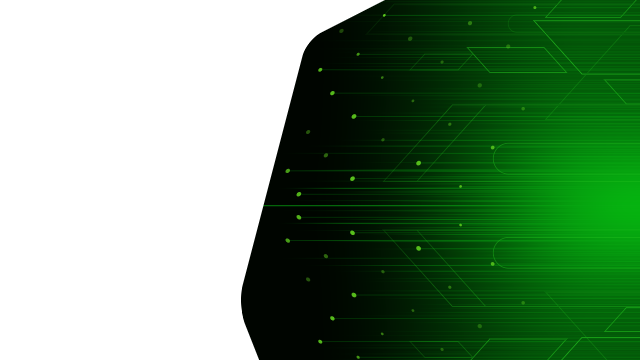
Give the GLSL for this background, as a Shadertoy shader.

```glsl
// Dark green circuit panel with mirrored streaks and a side glow, beside a blank white area.

// Lengths are in canvas heights; q is (x, distance from the mirror axis).
const float AXIS = 0.4285;
const vec2 TOP = vec2(1.0694, 1.0);
const vec2 SHOULDER = vec2(0.8519, 0.8889);
const vec2 HIP = vec2(0.6597, 0.1528);
const vec2 FOOT = vec2(0.7199, 0.0);
const float CORNER_RADIUS = 0.034;
const vec2 GLOW_SIZE = vec2(0.40, 0.22);
const float LINE_HALF = 0.001;
const float GUIDE_GAP = 0.0486;
const int DOT_COUNT = 25;
const vec3 PAPER = vec3(1.0);
const vec3 NIGHT = vec3(0.0, 0.018, 0.0);
const vec3 FOREST = vec3(0.01, 0.31, 0.03);
const vec3 GLOW = vec3(0.01, 0.37, 0.03);
const vec3 STREAK = vec3(0.03, 0.66, 0.07);
const vec3 TRACE = vec3(0.14, 0.76, 0.12);
const vec3 DOT = vec3(0.38, 0.82, 0.12);

float hash(float n) {
    return fract(sin(n * 127.1 + 3.7) * 4375.85);
}

// Antialiased coverage of a shape of half width w at distance d.
float cover(float d, float w) {
    return clamp((w - d) * iResolution.y + 0.5, 0.0, 1.0);
}

// Signed distance to the line a-b, positive on its right-hand side.
float side(vec2 p, vec2 a, vec2 b) {
    vec2 dir = normalize(b - a);
    return dot(p - a, vec2(dir.y, -dir.x));
}

// Intersection of two half planes with a rounded corner.
float roundMax(float a, float b, float r) {
    return min(max(a, b), -r) + length(max(vec2(a, b) + r, 0.0));
}

float panelDistance(vec2 p) {
    float slope = side(p, TOP, SHOULDER);
    float flank = side(p, SHOULDER, HIP);
    float base = side(p, HIP, FOOT);
    return max(roundMax(slope, flank, CORNER_RADIUS), roundMax(flank, base, CORNER_RADIUS));
}

// Outline of a parallelogram; slant is the sideways shift per unit of height.
float slantBox(vec2 q, vec2 center, vec2 halfSize, float slant) {
    q -= center;
    q.x -= slant * q.y;
    vec2 e = abs(q) - halfSize;
    e.x /= sqrt(1.0 + slant * slant);
    return cover(abs(max(e.x, e.y)), LINE_HALF);
}

// Outline of a capsule that is open to the right.
float pill(vec2 q, vec2 center, float r) {
    vec2 v = q - center;
    return cover(abs(length(vec2(min(v.x, 0.0), v.y)) - r), LINE_HALF);
}

// One random horizontal streak per row, growing brighter to the right.
float streakRows(vec2 q, float rows) {
    float row = floor(q.y * rows);
    float seed = row + rows * 3.1;
    float y = (row + 0.25 + 0.5 * hash(seed)) / rows;
    float start = mix(0.78, 1.4, hash(seed + 0.37));
    float rise = smoothstep(start, start + 0.4, q.x);
    float fade = mix(0.3, 1.0, exp(-q.y * q.y * 14.0));
    return cover(abs(q.y - y), LINE_HALF) * rise * fade * mix(0.15, 0.75, hash(seed + 0.71));
}

float guides(vec2 q) {
    float axisLine = 0.8 * cover(q.y, LINE_HALF * 1.3);
    float sum = max(axisLine, 0.35 * cover(abs(q.y - 0.014), LINE_HALF) * smoothstep(0.75, 1.2, q.x));
    for (int i = 1; i <= 3; i++) {
        float fi = float(i);
        float rise = smoothstep(0.76, 1.0, q.x);
        sum = max(sum, 0.7 / fi * rise * cover(abs(q.y - GUIDE_GAP * fi), LINE_HALF));
    }
    return sum;
}

float traces(vec2 q) {
    float t = 0.45 * slantBox(q, vec2(1.761, 0.1736), vec2(0.6, 0.1065), 0.9);
    t = max(t, 0.4 * slantBox(q, vec2(1.8535, 0.1736), vec2(0.6, 0.1065), 0.9));
    t = max(t, 0.65 * slantBox(q, vec2(1.4358, 0.405), vec2(0.1065, 0.0347), -0.9));
    t = max(t, 0.8 * slantBox(q, vec2(2.05, 0.4398), vec2(0.5, 0.0741), -0.9));
    t = max(t, 0.35 * slantBox(q, vec2(1.2263, 0.3993), vec2(0.0666, 0.022), 0.93));
    t = max(t, 0.65 * slantBox(q, vec2(2.01, 0.316), vec2(0.3, 0.0336), -0.9));
    t = max(t, 0.6 * slantBox(q, vec2(1.689, 0.6), vec2(0.104, 0.0769), 0.9));
    t = max(t, 0.3 * slantBox(q, vec2(1.6567, 0.5185), vec2(0.6, 0.0417), 0.92));
    t = max(t, 0.3 * slantBox(q, vec2(2.033, 0.37), vec2(0.4, 0.13), 0.9));
    t = max(t, 0.5 * pill(q, vec2(1.413, 0.1308), 0.0428));
    return max(t, 0.2 * pill(q, vec2(1.436, 0.5058), 0.0243));
}

void mainImage(out vec4 fragColor, in vec2 fragCoord) {
    vec2 p = fragCoord / iResolution.y;
    vec2 q = vec2(p.x, abs(p.y - AXIS));
    float right = iResolution.x / iResolution.y;

    // Shaded panel and glow
    vec2 g = vec2(p.x - right, q.y) / GLOW_SIZE;
    vec3 color = NIGHT + FOREST * smoothstep(0.85, 1.65, p.x) + GLOW * exp(-dot(g, g));

    // Streaks and circuit outlines
    float streak = max(max(streakRows(q, 64.0), streakRows(q, 107.0)), guides(q));
    color = mix(color, max(color, STREAK), streak);
    color = mix(color, TRACE, traces(q) * smoothstep(0.75, 1.4, p.x));

    // Scattered dots, some with a tail
    for (int i = 0; i < DOT_COUNT; i++) {
        float fi = float(i);
        float spread = pow(fract(fi * 0.618 + 0.15), 1.4);
        vec2 c = vec2(mix(0.77 + 0.3 * q.y, 1.5, spread), 0.032 + fi * 0.0216);
        float shine = mix(0.3, 0.95, hash(fi + 0.5));
        float tail = step(0.6, shine) * step(c.x, q.x) * cover(abs(q.y - c.y), LINE_HALF);
        color = mix(color, max(color, STREAK), 0.3 * tail);
        color = mix(color, DOT, shine * cover(length(q - c), mix(0.0035, 0.0068, hash(fi + 9.2))));
    }

    fragColor = vec4(mix(PAPER, color, cover(panelDistance(p), 0.0)), 1.0);
}
```
